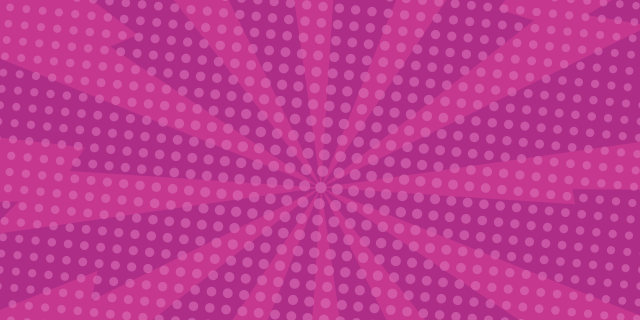
Give the GLSL for this background, as a Shadertoy shader.

```glsl
// Pink sunburst with jagged ray ends under a tilted halftone dot grid.
#define BURST_CENTER vec2(1.003, 0.414)
#define RAY_COUNT 12.0
#define RAY_PHASE 0.038
#define RAY_HALF_ANGLE 0.104
#define DOT_PITCH 0.0512
#define DOT_TILT 0.1022
#define DOT_RADIUS 0.0175
#define DOT_SHRINK 0.005
#define DOT_OPACITY 0.6

const float TAU = 6.2831853;
const vec3 PLUM = vec3(0.68, 0.175, 0.53);
const vec3 PINK = vec3(0.775, 0.215, 0.56);
const vec3 DOT_TINT = vec3(0.86, 0.44, 0.72);

// Signed distance to the line a-b, positive to its left
float lineSide(vec2 p, vec2 a, vec2 b) {
    vec2 edge = normalize(b - a);
    return edge.x * (p.y - a.y) - edge.y * (p.x - a.x);
}

// Signed distance to a triangle of either winding, negative inside
float triangle(vec2 p, vec2 a, vec2 b, vec2 c) {
    float winding = sign(lineSide(c, a, b));
    float inner = min(lineSide(p, a, b) * winding, lineSide(p, b, c) * winding);
    return -min(inner, lineSide(p, c, a) * winding);
}

// Evenly spaced wedges around the burst center
float rays(vec2 offset) {
    float period = TAU / RAY_COUNT;
    float angle = atan(offset.y, offset.x) - RAY_PHASE;
    float local = mod(angle + 0.5 * period, period) - 0.5 * period;
    return length(offset) * sin(abs(local) - RAY_HALF_ANGLE);
}

// Rays with barbs added and notches cut near the canvas border
float jaggedRays(vec2 p) {
    float d = rays(p - BURST_CENTER);
    // Barbs
    d = min(d, triangle(p, vec2(0.430, 0.891), vec2(0.247, 0.812), vec2(-0.156, 1.339)));
    d = min(d, triangle(p, vec2(0.266, 0.539), vec2(0.188, 0.422), vec2(-0.781, 0.661)));
    d = min(d, triangle(p, vec2(0.305, 0.154), vec2(0.271, -0.016), vec2(-0.260, -0.073)));
    d = min(d, triangle(p, vec2(1.557, 0.971), vec2(1.797, 0.896), vec2(1.693, 1.156)));
    // Notches
    d = max(d, -triangle(p, vec2(1.789, 0.409), vec2(2.604, 0.401), vec2(1.805, 0.318)));
    d = max(d, -triangle(p, vec2(1.833, 0.953), vec2(1.979, 1.039), vec2(2.240, 0.885)));
    d = max(d, -triangle(p, vec2(0.057, 0.370), vec2(-0.026, 0.367), vec2(-0.026, 0.284)));
    return d;
}

// Tilted dot grid whose dots shrink away from the center
float halftone(vec2 offset) {
    float c = cos(DOT_TILT), s = sin(DOT_TILT);
    vec2 q = vec2(c * offset.x - s * offset.y, s * offset.x + c * offset.y);
    vec2 cell = floor(q / DOT_PITCH + 0.5) * DOT_PITCH;
    float radius = max(DOT_RADIUS - DOT_SHRINK * length(cell), 0.0);
    return length(q - cell) - radius;
}

// Antialiased coverage of a signed distance
float coverage(float d) {
    return clamp(0.5 - d * iResolution.y, 0.0, 1.0);
}

void mainImage(out vec4 fragColor, in vec2 fragCoord) {
    // Units of canvas height, centered on a 2:1 frame
    vec2 p = (fragCoord - 0.5 * iResolution.xy) / iResolution.y + vec2(1.0, 0.5);

    vec3 color = mix(PLUM, PINK, coverage(jaggedRays(p)));
    color = mix(color, DOT_TINT, DOT_OPACITY * coverage(halftone(p - BURST_CENTER)));
    fragColor = vec4(color, 1.0);
}
```
